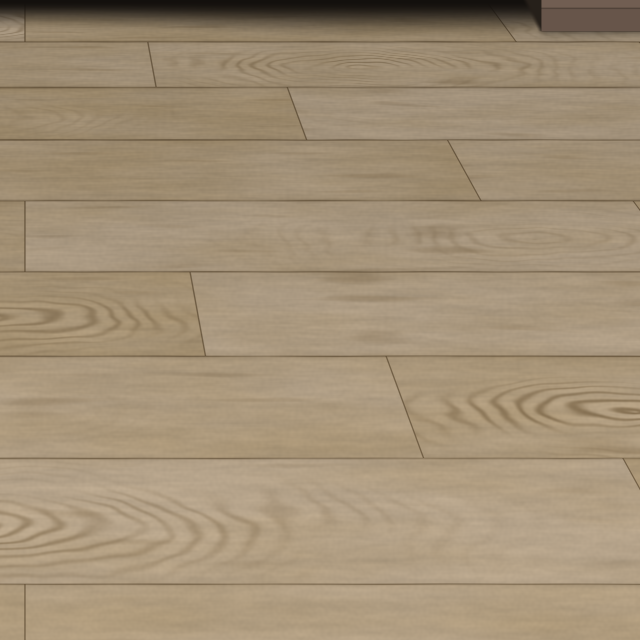
A Shadertoy shader for this texture:

```glsl
const float HORIZON = 1.979;        // height of the vanishing line
const float VANISH_X = 0.039;       // where plank ends converge
const float ROW_SCALE = 16.316;     // perspective depth of the rows
const float ROW_SHIFT = 8.624;
const float PLANK_LENGTH = 0.735;
const float STAGGER = 0.25;         // joint offset from row to row
const float ASPECT = 7.0;           // plank length over plank width
const float SEAM_WIDTH = 0.0013;    // half widths of the gaps
const float JOINT_WIDTH = 0.0011;
const float RING_COUNT = 13.0;
const float BLOCK_LEFT = 0.846;
const float BLOCK_BOTTOM = 0.951;
const vec3 PALE_OAK = vec3(0.695, 0.625, 0.530);
const vec3 TAN_OAK = vec3(0.650, 0.570, 0.445);
const vec3 GRAIN = vec3(0.47, 0.385, 0.265);
const vec3 GAP = vec3(0.37, 0.30, 0.205);
const vec3 SHADOW = vec3(0.075, 0.062, 0.050);
const vec3 BLOCK_FACE = vec3(0.405, 0.335, 0.290);
const vec3 BLOCK_LEDGE = vec3(0.445, 0.370, 0.320);

vec2 gradient(vec2 cell) {
    float angle = 6.2832 * fract(sin(dot(cell, vec2(127.1, 311.7))) * 43758.5);
    return vec2(cos(angle), sin(angle));
}

// Gradient noise, about -0.7 to 0.7
float noise(vec2 p) {
    vec2 i = floor(p), f = p - i;
    vec2 w = f * f * f * (f * (f * 6.0 - 15.0) + 10.0);
    vec2 e = vec2(0.0, 1.0);
    float low = mix(dot(gradient(i), f), dot(gradient(i + e.yx), f - e.yx), w.x);
    float high = mix(dot(gradient(i + e), f - e), dot(gradient(i + 1.0), f - 1.0), w.x);
    return mix(low, high, w.y);
}

float fbm(vec2 p) {
    float sum = 0.0, amplitude = 1.0;
    for (int k = 0; k < 4; k++) {
        sum += amplitude * noise(p);
        p = p * 2.03 + 11.7;
        amplitude *= 0.5;
    }
    return sum;
}

float lineMask(float dist, float halfWidth, float pixel) {
    return 1.0 - smoothstep(halfWidth - pixel, halfWidth + pixel, dist);
}

// Wood of one plank; q is in plank widths, id is (cell, row)
vec3 plankColor(vec2 q, vec2 id) {
    vec2 seed = id * vec2(17.3, 9.1);
    float tone = 0.5 - 0.5 * cos(1.396 * (id.y + 2.0 * id.x));
    float broad = fbm(q * vec2(0.45, 2.2) + seed);
    vec3 color = mix(PALE_OAK, TAN_OAK, clamp(0.12 + 0.7 * tone + 0.6 * broad, 0.0, 1.0));

    // Straight fibres and sparse dark streaks
    float fibre = fbm(q * vec2(0.8, 9.0) + seed + 40.0);
    float fine = noise(q * vec2(5.0, 26.0) + seed);
    color *= 1.0 + 0.055 * fibre + 0.035 * fine;
    float streak = smoothstep(0.28, 0.6, noise(q * vec2(0.7, 8.0) + seed + 73.0));
    color = mix(color, GRAIN, 0.28 * streak);

    // Nested arches on the figured planks
    float figured = mod(id.x + id.y, 2.0) < 0.5 ? 0.5 + 0.5 * cos(1.047 * (id.y - 1.0)) : 0.0;
    float heart = fract(0.2 + 0.25 * id.y - 0.15 * id.x) * ASPECT;
    vec2 h = q - vec2(heart, 0.43);
    float radius = length(vec2(0.28, 1.1) * h);
    radius += 0.13 * noise(q * vec2(0.9, 2.5) + seed) + 0.03 * noise(q * vec2(3.0, 8.0) + seed);
    float ring = pow(0.5 + 0.5 * sin(6.2832 * RING_COUNT * radius), 2.5);
    float fade = exp(-9.0 * h.y * h.y - 0.12 * h.x * h.x);
    fade *= smoothstep(-0.45, 0.3, noise(q * vec2(0.8, 3.0) + seed + 5.0));
    color = mix(color, GRAIN, (0.05 + 0.65 * figured) * fade * ring);
    return color * (1.0 + 0.05 * figured * fade * (1.0 - ring));
}

void mainImage(out vec4 fragColor, in vec2 fragCoord) {
    vec2 uv = fragCoord / iResolution.xy;
    float pixel = 0.75 / iResolution.y;

    // Perspective floor, then staggered planks
    float drop = HORIZON - uv.y;
    float across = ROW_SCALE / drop - ROW_SHIFT;
    float row = floor(across);
    float along = (uv.x - VANISH_X) / (drop * PLANK_LENGTH) + STAGGER * (row + 1.0);
    float cell = floor(along);
    vec2 local = vec2(along - cell, across - row);
    vec3 color = plankColor(local * vec2(ASPECT, 1.0), vec2(cell, row));

    // Gaps, measured on the canvas
    vec2 edge = min(local, 1.0 - local);
    float seamDist = edge.y * drop * drop / ROW_SCALE;
    float jointDist = edge.x * drop * PLANK_LENGTH;
    float wear = 0.5 + 0.4 * noise(vec2(along * 9.0, floor(across + 0.5) * 7.3));
    color = mix(color, GAP, 0.2 * wear * exp(-seamDist / 0.004));
    color = mix(color, GAP, wear * lineMask(seamDist, SEAM_WIDTH, pixel));
    color = mix(color, GAP, 0.75 * lineMask(jointDist, JOINT_WIDTH, pixel));

    // Light falling off into the distance, with a slight surface mottle
    color *= mix(1.03, 0.91, smoothstep(0.1, 0.95, uv.y));
    color *= 1.0 + 0.025 * noise(uv * 150.0);

    // Shadow along the far edge
    float reach = mix(0.048, 0.064, smoothstep(0.0, 0.6, uv.x));
    color = mix(SHADOW, color, smoothstep(0.002, reach, 1.0 - uv.y));

    // Corner block: dark slanted side, front face and ledge
    float above = uv.y - BLOCK_BOTTOM;
    float sideLeft = BLOCK_LEFT - 0.5 * above;
    float rise = smoothstep(-pixel, pixel, above);
    float side = smoothstep(-0.006, 0.004, uv.x - sideLeft) * rise;
    float front = smoothstep(-pixel, pixel, uv.x - BLOCK_LEFT) * rise;
    float ledge = smoothstep(-pixel, pixel, above - 0.036);
    float contact = exp(-abs(above) / 0.006) * smoothstep(-0.01, 0.01, uv.x - BLOCK_LEFT);
    color *= 1.0 - 0.3 * contact;
    color = mix(color, SHADOW * 2.0, side);
    vec3 block = mix(BLOCK_FACE, BLOCK_LEDGE, ledge);
    block *= 1.0 - 0.25 * lineMask(abs(above - 0.036), 0.0012, pixel);
    color = mix(color, block, front);
    fragColor = vec4(color, 1.0);
}
```
